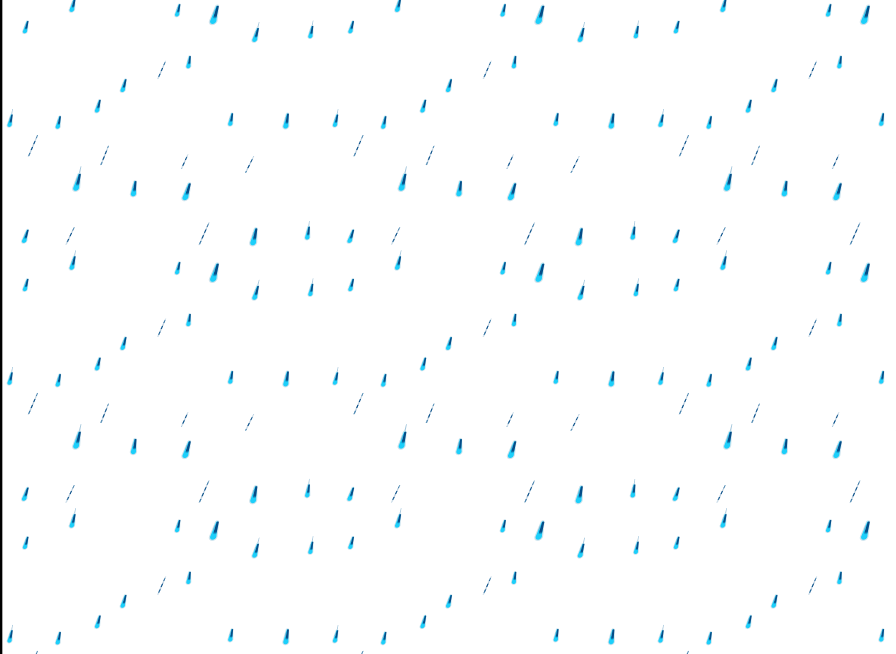
Reproduce this pattern procedurally as a Shadertoy shader.

```glsl
// Slanted blue raindrops and thin broken streaks on white, in a repeating tile.
// Each tile holds loose rows of drops; integer hashes vary spacing, size and lean.
// Drops are tapered capsules: pale rim, cyan body, dark core. A black rule runs at left.

const float CANVAS_HEIGHT = 561.0;         // design units from top to bottom
const vec2  TILE = vec2(279.2, 221.2);
const float RULE_WIDTH = 2.0;

const vec3 PAPER = vec3(1.0);
const vec3 RIM   = vec3(0.80, 0.89, 0.93);
const vec3 CYAN  = vec3(0.11, 0.81, 0.98);
const vec3 MIST  = vec3(0.49, 0.68, 0.80);
const vec3 NAVY  = vec3(0.02, 0.30, 0.53);

// Rows: first x, first y (downwards), spacing, vertical step per drop
const int ROWS = 6;
const vec4 ROW[ROWS] = vec4[](
    vec4(148.0,  17.0, 38.0,   0.0),
    vec4( 84.0,  88.0, 25.0, -13.0),
    vec4(200.0, 104.0, 44.5,   0.5),
    vec4( 32.0, 129.0, 61.0,   4.0),
    vec4( 70.0, 154.0, 47.0,   6.0),
    vec4(179.0, 201.0, 41.0,   0.0));
const int   COUNT[ROWS]   = int[](6, 4, 4, 4, 3, 5);
const float WANDER[ROWS]  = float[](13.0, 5.0, 2.0, 5.0, 4.0, 3.0);
const int   STREAKS[ROWS] = int[](0, 4, 0, 15, 0, 17);   // bit k: drop k is a streak

// Three random values in 0..1 from integer mixing
vec3 hash3(uvec3 v) {
    v = v * 1664525u + 1013904223u;
    v.x += v.y * v.z; v.y += v.z * v.x; v.z += v.x * v.y;
    v ^= v >> 16u;
    v.x += v.y * v.z; v.y += v.z * v.x; v.z += v.x * v.y;
    return vec3(v >> 8u) / 16777216.0;
}

// Vertical capsule from y = lo to y = hi whose radius goes from rLo to rHi
float taper(vec2 q, float lo, float hi, float rLo, float rHi) {
    float y = clamp(q.y, lo, hi);
    return length(q - vec2(0.0, y)) - mix(rLo, rHi, (y - lo) / (hi - lo));
}

float cover(float d, float px) {
    return clamp(0.5 - d / px, 0.0, 1.0);
}

vec3 paintDrop(vec3 col, vec2 q, vec3 rnd, float px) {
    float size = mix(0.85, 1.3, rnd.x * rnd.x);
    q.x -= mix(0.12, 0.30, rnd.y) * q.y;
    q /= size;
    px /= size;
    // Faint tail above some drops
    if (rnd.z > 0.8) {
        col = mix(col, MIST, 0.7 * cover(taper(q, 5.0, 11.0, 0.5, 0.3), px));
    }
    float body = taper(q, -4.2, 5.4, 2.3, 0.8);
    col = mix(col, RIM, cover(body - 0.6, px));
    col = mix(col, CYAN, cover(body + 0.2, px));
    // Dark core, right of centre and fading into the bright base
    float core = taper(q - vec2(0.5, 0.0), -1.8, 5.2, 1.1, 0.75);
    col = mix(col, NAVY, cover(core, px) * smoothstep(-3.2, -0.5, q.y));
    // Soft light along the upper left flank
    float flank = taper(q + vec2(1.0, 0.0), 0.8, 3.0, 0.5, 0.3);
    return mix(col, MIST, 0.6 * cover(flank, px));
}

vec3 paintStreak(vec3 col, vec2 q, vec3 rnd, float px) {
    float halfLen = mix(4.0, 9.5, rnd.x);
    q.x -= mix(0.34, 0.50, rnd.y) * q.y;
    float line = taper(q, -halfLen, halfLen, 0.65, 0.5);
    float dash = smoothstep(-0.6, 0.3, cos(q.y * 1.25 + 6.28 * rnd.z));
    vec3 ink = mix(NAVY, MIST, 0.7 * smoothstep(0.35, 1.0, abs(q.y) / halfLen));
    return mix(col, ink, cover(line, px) * mix(0.3, 0.95, dash));
}

void mainImage(out vec4 fragColor, in vec2 fragCoord) {
    float px = CANVAS_HEIGHT / iResolution.y;
    vec2 p = vec2(fragCoord.x, iResolution.y - fragCoord.y) * px;
    vec3 col = PAPER;

    for (int r = 0; r < ROWS; r++) {
        for (int k = 0; k < COUNT[r]; k++) {
            float n = float(k);
            vec3 place = hash3(uvec3(r, k, 3)) - 0.5;
            vec3 look = hash3(uvec3(r, k, 11));
            vec2 center = ROW[r].xy + n * ROW[r].zw;
            center += 2.0 * place.xy * vec2(5.0, WANDER[r]);

            // Nearest repeat of this drop, with y pointing up
            vec2 q = p - center;
            q -= TILE * round(q / TILE);
            q.y = -q.y;
            if (dot(q, q) > 400.0) continue;

            bool streak = ((STREAKS[r] >> k) & 1) == 1;
            col = streak ? paintStreak(col, q, look, px)
                         : paintDrop(col, q, look, px);
        }
    }

    // Black rule on the left border
    col = mix(col, vec3(0.0), cover(p.x - RULE_WIDTH, px));
    fragColor = vec4(col, 1.0);
}
```
